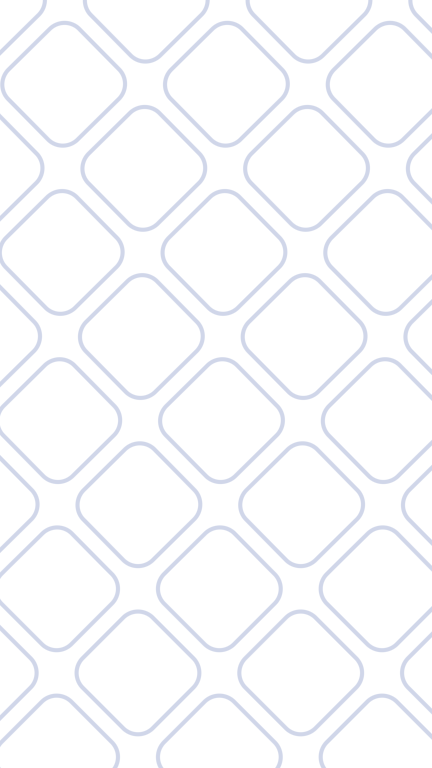
Give the GLSL for this pattern, as a Shadertoy shader.

```glsl
// Staggered lattice of outlined diamonds with rounded corners on white.
// Two interleaved grids of a rounded-box distance function, turned 45 degrees;
// the columns run straight near the bottom and lean gently to the right above.

// Signed distance to a rounded square standing on its corner.
float roundedDiamond(vec2 p, float halfSide, float radius) {
    vec2 turned = vec2(p.x + p.y, p.y - p.x) * sqrt(0.5);
    vec2 q = abs(turned) - halfSide + radius;
    return length(max(q, 0.0)) + min(max(q.x, q.y), 0.0) - radius;
}

// Offset from the nearest centre of a rectangular grid.
vec2 repeatCell(vec2 p, vec2 cell) {
    return (fract(p / cell + 0.5) - 0.5) * cell;
}

void mainImage(out vec4 fragColor, in vec2 fragCoord) {
    // Units of canvas height
    vec2 p = fragCoord / iResolution.y;
    float pixel = 1.0 / iResolution.y;

    // Column lean and lattice origin
    p.x -= 0.0146 * max(p.y - 0.26, 0.0);
    p -= vec2(0.0737, 0.0143);

    // Nearest outline from either of the staggered grids
    vec2 cell = vec2(0.2119, 0.219);
    float outline = 1.0;
    for (int i = 0; i < 2; i++) {
        vec2 local = repeatCell(p - 0.5 * cell * float(i), cell);
        outline = min(outline, abs(roundedDiamond(local, 0.0645, 0.0273)));
    }

    // Soft-edged stroke over the background
    float stroke = 1.0 - smoothstep(-0.75 * pixel, 0.75 * pixel, outline - 0.00267);
    vec3 periwinkle = vec3(0.815, 0.84, 0.914);
    fragColor = vec4(mix(vec3(1.0), periwinkle, stroke), 1.0);
}
```
